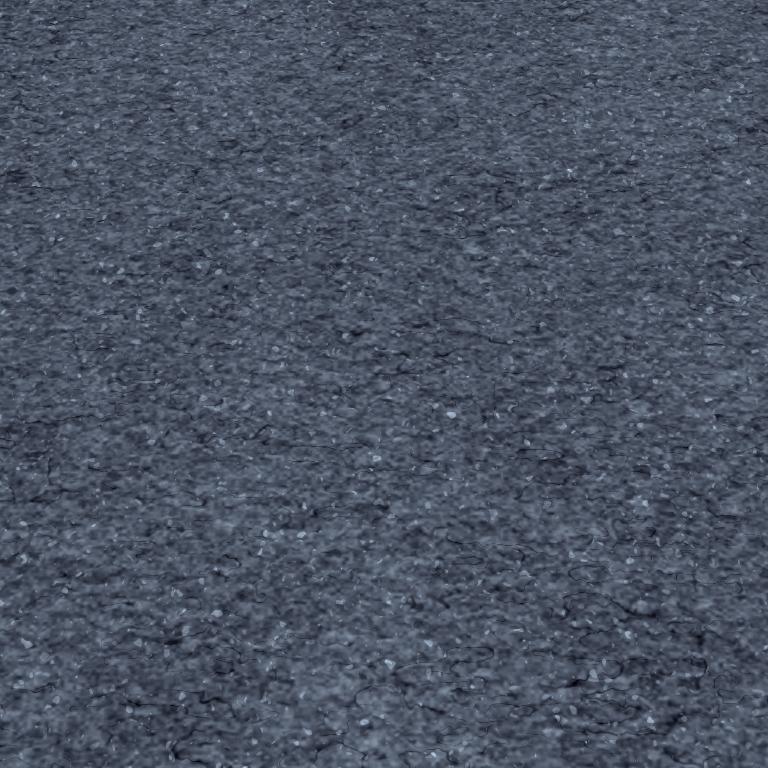
Write a WebGL 2 fragment shader that draws this texture.

```glsl
#version 300 es
precision highp float;
// Worn blue-grey asphalt receding gently towards a far horizon.
// Layered noise gives the grain, a height difference gives side lighting,
// and cellular chips, ragged cracks and pale flecks are laid over it.

uniform vec2 u_resolution;
out vec4 outColor;

const vec3  BASE_COLOR   = vec3(0.295, 0.328, 0.390);
const vec3  TONE_TINT    = vec3(0.90, 1.00, 1.06);
const float HORIZON      = 3.0;    // height of the vanishing line
const float FLATTENING   = 1.2;    // vertical squeeze at the near edge
const float GRAIN_FREQ   = 170.0;
const float GRAIN_AMOUNT = 0.16;
const float MID_AMOUNT   = 0.10;
const float CHIP_FREQ    = 52.0;
const float CHIP_AMOUNT  = 0.085;
const float RELIEF_STEP  = 0.006;
const float RELIEF_AMOUNT = 0.17;
const float CRACK_DEPTH  = 0.13;
const float FLECK_LIGHT  = 0.20;
const float FLAKE_LIGHT  = 0.08;
const float PATCH_AMOUNT = 0.045;

// Integer hash of a lattice cell, three values in 0..1
vec3 hash3(vec2 cell, int seed) {
    ivec3 c = ivec3(ivec2(floor(cell)), seed);
    uvec3 v = uvec3(c) * 1664525u + 1013904223u;
    v.x += v.y * v.z; v.y += v.z * v.x; v.z += v.x * v.y;
    v ^= v >> 16u;
    v.x += v.y * v.z; v.y += v.z * v.x; v.z += v.x * v.y;
    return vec3(v >> 8u) / 16777216.0;
}

// Smooth value noise, centred on zero
float noise(vec2 p, int seed) {
    vec2 i = floor(p), f = p - i;
    f = f * f * (3.0 - 2.0 * f);
    float a = hash3(i, seed).x;
    float b = hash3(i + vec2(1, 0), seed).x;
    float c = hash3(i + vec2(0, 1), seed).x;
    float d = hash3(i + vec2(1, 1), seed).x;
    return mix(mix(a, b, f.x), mix(c, d, f.x), f.y) - 0.5;
}

float height(vec2 p) {
    return noise(p * vec2(46, 60), 1) + 0.6 * noise(p * vec2(105, 130), 2);
}

// Flat stone facets: one tone per cell, fading out at the joints
float chips(vec2 p) {
    vec2 i = floor(p);
    float nearest = 9.0, second = 9.0, tone = 0.0;
    for (int y = -1; y <= 1; y++)
    for (int x = -1; x <= 1; x++) {
        vec2 cell = i + vec2(x, y);
        vec3 h = hash3(cell, 3);
        float d = distance(p, cell + h.xy);
        if (d < nearest) { second = nearest; nearest = d; tone = h.z - 0.5; }
        else second = min(second, d);
    }
    return tone * smoothstep(0.0, 0.18, second - nearest);
}

// Scattered blobs, at most one in each cell
float flecks(vec2 p, float chance, int seed) {
    vec3 place = hash3(p, seed), look = hash3(p, seed + 1);
    float radius = mix(0.12, 0.38, look.x * look.x);
    vec2 centre = mix(vec2(radius), vec2(1.0 - radius), place.xy);
    float d = distance(fract(p), centre);
    float blob = 1.0 - smoothstep(radius - 0.09, radius + 0.07, d);
    return blob * step(place.z, chance) * mix(0.45, 1.2, look.y);
}

// Short dark lines along the zero level of stretched noise
float cracks(vec2 p, int seed) {
    float line = 1.0 - smoothstep(0.0, 0.06, abs(noise(p * vec2(17, 42), seed)));
    float mask = smoothstep(0.02, 0.22, noise(p * vec2(15, 24), seed + 1));
    return line * mask;
}

void main() {
    vec2 uv = gl_FragCoord.xy / u_resolution.y;
    uv.x -= 0.5 * u_resolution.x / u_resolution.y;

    // Ground plane position
    float depth = HORIZON / (HORIZON - uv.y);
    vec2 ground = vec2(uv.x, FLATTENING * HORIZON) * depth;

    // Ragged outlines
    vec2 rough = ground + 0.010 * vec2(noise(ground * 62.0, 5), noise(ground * 62.0, 6))
                        + 0.005 * vec2(noise(ground * 140.0, 7), noise(ground * 140.0, 8));

    // Broad patches, facets and grain
    float tone = PATCH_AMOUNT * (noise(ground * vec2(4, 5), 9) + noise(ground * vec2(11, 15), 10));
    tone += CHIP_AMOUNT * chips(rough * CHIP_FREQ);
    tone += MID_AMOUNT * noise(rough * vec2(85, 100), 11);
    tone += GRAIN_AMOUNT * noise(ground * GRAIN_FREQ, 12);

    // Light falling from the far side
    tone += RELIEF_AMOUNT * (height(rough) - height(rough + vec2(0.0, RELIEF_STEP)));

    // Cracks at two scales, then flakes and bright flecks
    tone -= CRACK_DEPTH * max(cracks(rough, 20), 0.8 * cracks(rough * 1.9, 23));
    tone += FLAKE_LIGHT * flecks(rough * vec2(24, 27), 0.10, 30);
    tone += FLECK_LIGHT * flecks(rough * vec2(72, 54), 0.20, 33);
    tone += 0.7 * FLECK_LIGHT * flecks(rough * vec2(115, 90), 0.12, 36);

    tone *= mix(1.06, 0.92, uv.y);
    outColor = vec4(BASE_COLOR + tone * TONE_TINT, 1.0);
}
```
